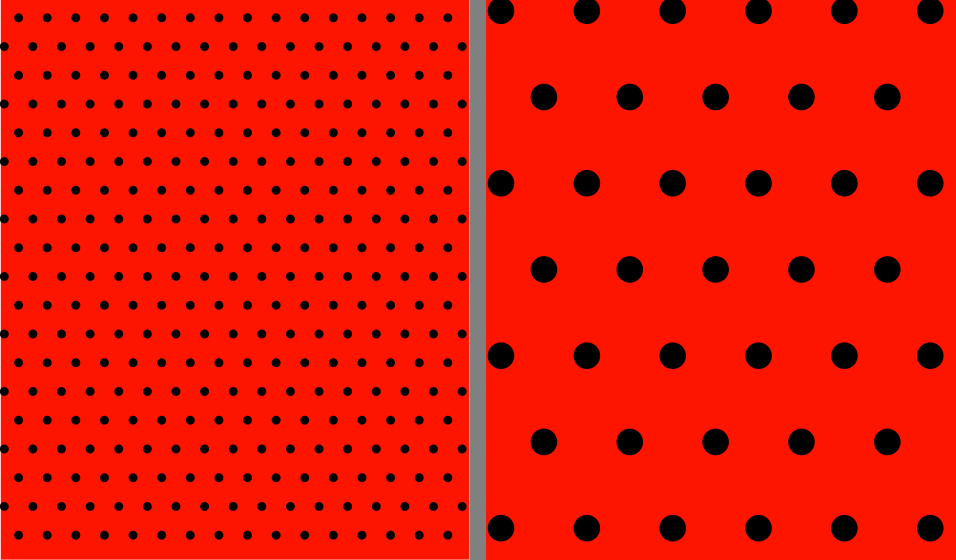
Left: the whole. Right: its middle third, enlarged.
Reproduce this pattern procedurally as a Shadertoy shader.

```glsl
const vec3 GROUND = vec3(0.995, 0.082, 0.0);
const vec3 DOT_COLOR = vec3(0.005, 0.0, 0.0);
const vec3 PAPER = vec3(1.0);

// Lengths are fractions of the canvas height
const vec2 PITCH = vec2(0.0511, 0.05133);       // spacing of columns and rows
const vec2 FIRST_DOT = vec2(0.0332, 0.0443);    // centre of the lowest left full dot
const float DOT_RADIUS = 0.0079;
const vec3 MARGIN = vec3(0.0014, 0.0009, 0.0007); // left, right, bottom

// Signed distance to the nearest dot; odd rows shift by half a column
float dotDistance(vec2 p) {
    vec2 cell = (p - FIRST_DOT) / PITCH;
    float row = max(floor(cell.y + 0.5), 0.0);
    float shift = 0.5 * mod(row, 2.0);
    float column = floor(cell.x + shift + 0.5) - shift;
    return length((cell - vec2(column, row)) * PITCH) - DOT_RADIUS;
}

// Signed distance to the ground's edge, positive inside
float groundDistance(vec2 p, float width) {
    float sides = min(p.x - MARGIN.x, width - MARGIN.y - p.x);
    return min(sides, p.y - MARGIN.z);
}

// Smooth coverage of the region where the distance is negative
float coverage(float distance, float pixel) {
    return clamp(0.5 - distance / pixel, 0.0, 1.0);
}

void mainImage(out vec4 fragColor, in vec2 fragCoord) {
    float pixel = 1.0 / iResolution.y;
    vec2 p = fragCoord * pixel;
    float width = iResolution.x * pixel;

    // Ground on paper, then the dots on top
    vec3 color = mix(PAPER, GROUND, coverage(-groundDistance(p, width), pixel));
    color = mix(color, DOT_COLOR, coverage(dotDistance(p), pixel));
    fragColor = vec4(color, 1.0);
}
```
